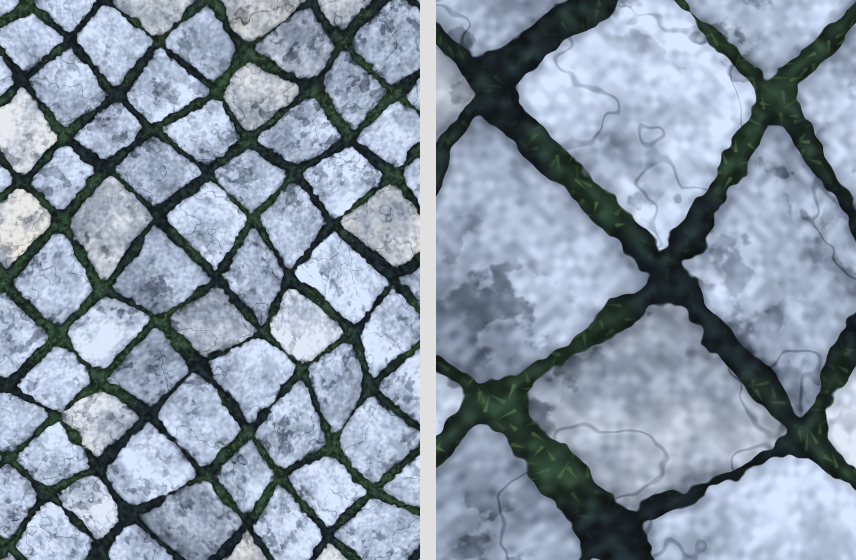
Left: the whole. Right: its middle third, enlarged.
This texture is drawn by a WebGL 1 fragment shader. Its source:

```glsl
precision highp float;
// Pale cobblestones laid diagonally, with dark mossy joints.
// Each stone is a rounded quad on a jittered, rotated lattice; noise chips its
// rim and mottles its face, and short random blades of grass fill the joints.

uniform vec2 u_resolution;

const float STONE_PITCH = 0.121;     // lattice spacing, in canvas heights
const vec2  LAY_DIRECTION = vec2(0.731, 0.682);
const float CORNER_JITTER = 0.36;
const float ROW_WANDER = 0.45;
const float JOINT_MIN = 0.032;       // joint half-width, in stone pitches
const float JOINT_VARY = 0.058;
const float CORNER_ROUND = 0.13;
const float CHIP_SIZE = 0.13;
const float STONE_TONE = 0.84;
const float BLADE_DENSITY = 13.0;
const vec3 STONE_DARK = vec3(0.27, 0.31, 0.37);
const vec3 STONE_LIGHT = vec3(0.79, 0.85, 0.95);
const vec3 WARM_TINT = vec3(1.07, 1.00, 0.90);
const vec3 SOIL = vec3(0.105, 0.140, 0.158);
const vec3 MOSS = vec3(0.150, 0.220, 0.175);
const vec3 GRASS = vec3(0.310, 0.420, 0.270);

vec2 hash2(vec2 p) {
  vec3 v = fract(p.xyx * vec3(0.1031, 0.1030, 0.0973));
  v += dot(v, v.yzx + 33.33);
  return fract((v.xx + v.yz) * v.zy);
}

float noise(vec2 p) {
  vec2 i = floor(p), f = fract(p);
  f = f * f * (3.0 - 2.0 * f);
  return mix(mix(hash2(i).x, hash2(i + vec2(1, 0)).x, f.x),
             mix(hash2(i + vec2(0, 1)).x, hash2(i + vec2(1, 1)).x, f.x), f.y);
}

float fbm(vec2 p) {
  float sum = 0.0, amp = 0.533;
  for (int i = 0; i < 4; i++) {
    sum += amp * noise(p);
    p = mat2(1.6, 1.2, -1.2, 1.6) * p + 7.3;
    amp *= 0.5;
  }
  return sum;
}

float smoothMax(float a, float b, float k) {
  float h = max(k - abs(a - b), 0.0) / k;
  return max(a, b) + h * h * k * 0.25;
}

vec2 latticeCorner(vec2 i) {
  return i + CORNER_JITTER * (hash2(i + 50.0) - 0.5);
}

// Signed distance to the rounded quad of one lattice cell
float stoneDistance(vec2 p, vec2 cell) {
  float d = -1.0;
  vec2 side = vec2(-0.5);
  for (int k = 0; k < 4; k++) {
    vec2 next = vec2(-side.y, side.x);
    vec2 a = latticeCorner(cell + 0.5 + side);
    vec2 edge = normalize(latticeCorner(cell + 0.5 + next) - a);
    float inset = JOINT_MIN + JOINT_VARY * hash2(cell * 3.0 + side + 90.0).y;
    d = smoothMax(d, dot(p - a, vec2(edge.y, -edge.x)) + inset, CORNER_ROUND);
    side = next;
  }
  return d;
}

// Brightness of scattered tapering blades
float grassBlades(vec2 p, float blur) {
  float lit = 0.0;
  for (int y = -1; y <= 1; y++) for (int x = -1; x <= 1; x++) {
    vec2 cell = floor(p) + vec2(x, y);
    vec2 r = hash2(cell + 17.0);
    vec2 blade = normalize(hash2(cell + 71.0) - 0.498) * (0.5 + 0.6 * r.x);
    vec2 v = p - cell - r;
    float along = clamp(dot(v, blade) / dot(blade, blade), 0.0, 1.0);
    float d = length(v - blade * along) - 0.13 * (1.0 - along);
    lit = max(lit, (1.0 - smoothstep(-blur, blur, d)) * (0.35 + 0.65 * r.y));
  }
  return lit;
}

vec3 stoneColor(vec2 p, vec2 cell, float d) {
  vec2 r = hash2(cell + 130.0), r2 = hash2(cell + 210.0);
  vec2 q = p + r * 40.0;
  float cloud = fbm(q * 2.6);
  float tone = STONE_TONE + 0.30 * (r.x - 0.5) + 0.9 * (cloud - 0.5);
  tone += 0.34 * (noise(q * 25.0) - 0.5) + 0.22 * (noise(q * 12.0) - 0.5);
  // Tilted facet, pitted patches and a thin crack
  float facet = dot(p - cell - 0.5, normalize(r2 - 0.498)) + 0.3 * (cloud - 0.5);
  tone += 0.20 * (r.y - 0.5) * smoothstep(-0.04, 0.04, facet);
  float patches = smoothstep(0.36, 0.62, fbm(q * 2.0 + 20.0));
  tone -= 0.40 * patches * smoothstep(0.54, 0.66, fbm(q * 8.0));
  float crack = abs(fbm(q * 1.8 + 60.0) - 0.5);
  tone -= 0.28 * (1.0 - smoothstep(0.003, 0.014, crack)) * step(0.45, r2.x);
  tone -= 0.26 * smoothstep(-0.06, 0.0, d);
  vec3 color = mix(STONE_DARK, STONE_LIGHT, clamp(tone, -0.1, 1.12));
  return color * mix(vec3(1.0), WARM_TINT, smoothstep(0.6, 1.0, r2.y) * cloud * 1.5);
}

vec3 jointColor(vec2 p, float d, float pixel) {
  float growth = smoothstep(0.38, 0.62, fbm(p * 1.4 + 9.0) + 1.2 * (d - 0.05));
  vec3 color = mix(SOIL, MOSS, growth) * (0.6 + 0.8 * noise(p * 20.0));
  float blades = grassBlades(p * BLADE_DENSITY, pixel * BLADE_DENSITY);
  color = mix(color, GRASS, blades * (0.12 + 0.75 * growth));
  return color * mix(0.75, 1.05, smoothstep(0.0, 0.06, d));
}

void main() {
  float pixel = 1.0 / (u_resolution.y * STONE_PITCH);
  vec2 p = gl_FragCoord.xy / u_resolution.y / STONE_PITCH;
  p = mat2(LAY_DIRECTION.x, -LAY_DIRECTION.y, LAY_DIRECTION.y, LAY_DIRECTION.x) * p;
  p += ROW_WANDER * (vec2(noise(p * 0.4), noise(p * 0.4 + 31.0)) - 0.5);

  // Nearest stone
  float d = 9.0;
  vec2 owner = vec2(0.0);
  for (int y = -1; y <= 1; y++) for (int x = -1; x <= 1; x++) {
    vec2 cell = floor(p) + vec2(x, y);
    float cellDistance = stoneDistance(p, cell);
    if (cellDistance < d) { d = cellDistance; owner = cell; }
  }
  d += CHIP_SIZE * (fbm(p * 4.0 + 3.0) - 0.5) + 0.03 * (noise(p * 18.0) - 0.5);

  float joint = smoothstep(-pixel, pixel, d);
  vec3 color = mix(stoneColor(p, owner, d), jointColor(p, d, pixel), joint);
  gl_FragColor = vec4(color, 1.0);
}
```
